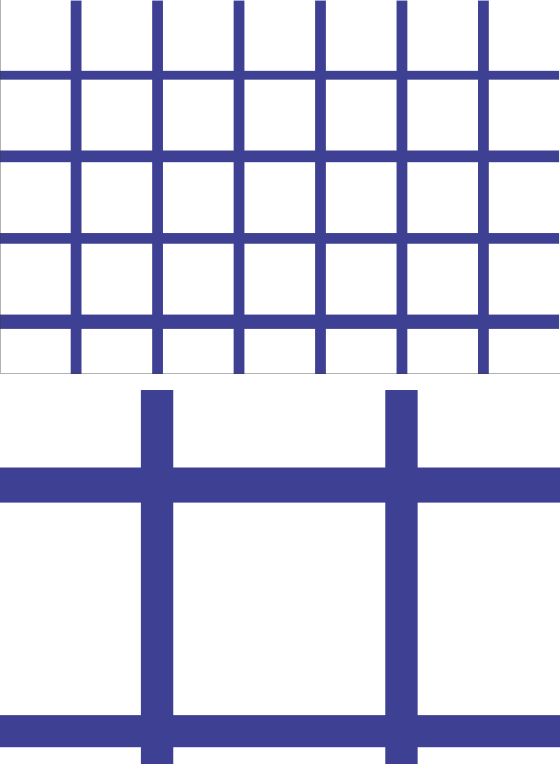
Top, the full canvas; bottom, a detail of the centre.
This pattern is drawn by a Shadertoy shader. Its source:

```glsl
// Lengths are fractions of the canvas height
const float ASPECT = 1.5;
const float CELL = 0.1894;               // clear side of each square
const float COLUMN_PITCH = 0.2182;
const float COLUMN_WIDTH = 0.0289;
const float COLUMN_COUNT = 6.0;
const vec4 ROW_WIDTHS = vec4(0.0236, 0.0313, 0.0286, 0.0383); // top to bottom
const float RIGHT_MARGIN = 0.0025;
const float TOP_MARGIN = 0.0015;
const float HAIRLINE = 0.0016;
const float HAIRLINE_OPACITY = 0.65;

const vec3 PAPER = vec3(1.0);
const vec3 INK = vec3(0.245, 0.25, 0.58);
const vec3 HAIRLINE_COLOR = vec3(0.22);

// Share of a pixel at p that lies between lo and hi
float bandCoverage(float p, float lo, float hi, float pixel) {
    float covered = min(p + 0.5 * pixel, hi) - max(p - 0.5 * pixel, lo);
    return clamp(covered / pixel, 0.0, 1.0);
}

// Evenly spaced vertical bars of one width
float columns(float x, float pixel) {
    float middle = CELL + 0.5 * COLUMN_WIDTH;
    float index = clamp(round((x - middle) / COLUMN_PITCH), 0.0, COLUMN_COUNT - 1.0);
    float left = CELL + index * COLUMN_PITCH;
    return bandCoverage(x, left, left + COLUMN_WIDTH, pixel);
}

// Horizontal bars of varying width, stacked downwards with equal gaps
float rows(float depth, float pixel) {
    float ink = 0.0;
    float edge = 0.0;
    for (int i = 0; i < 4; i++) {
        edge += CELL;
        ink = max(ink, bandCoverage(depth, edge, edge + ROW_WIDTHS[i], pixel));
        edge += ROW_WIDTHS[i];
    }
    return ink;
}

void mainImage(out vec4 fragColor, in vec2 fragCoord) {
    vec2 scale = vec2(ASPECT, 1.0) / iResolution.xy;
    vec2 p = fragCoord * scale;
    float depth = 1.0 - p.y;

    // Grid, stopping just short of the top and right edges
    float vertical = columns(p.x, scale.x) * bandCoverage(depth, TOP_MARGIN, 2.0, scale.y);
    float horizontal = rows(depth, scale.y)
        * bandCoverage(p.x, -1.0, ASPECT - RIGHT_MARGIN, scale.x);
    float grid = 1.0 - (1.0 - vertical) * (1.0 - horizontal);
    vec3 color = mix(PAPER, INK, grid);

    // Fine line along the left and bottom edges
    float border = max(bandCoverage(p.x, 0.0, HAIRLINE, scale.x),
                       bandCoverage(p.y, 0.0, HAIRLINE, scale.y));
    color = mix(color, HAIRLINE_COLOR, border * HAIRLINE_OPACITY);

    fragColor = vec4(color, 1.0);
}
```
